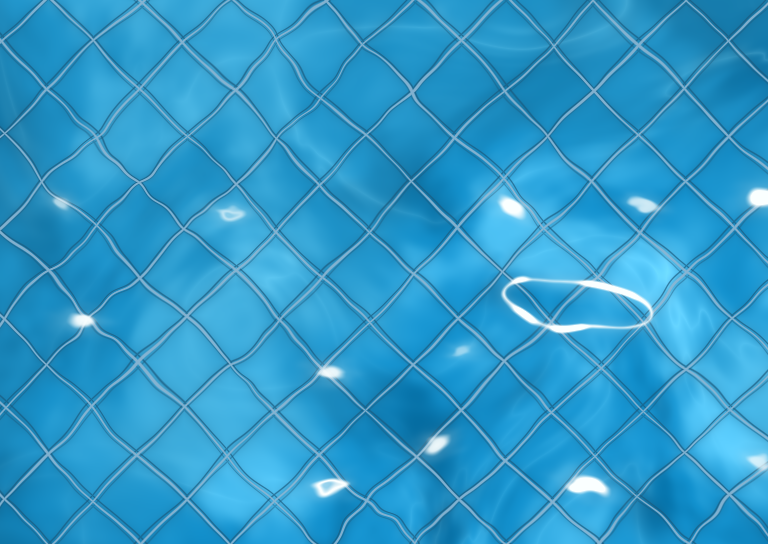
This texture is drawn by a WebGL 1 fragment shader. Its source:

```glsl
precision highp float;
uniform vec2 u_resolution;

#define TILES_PER_HEIGHT 5.956
#define LATTICE_NODE vec2(0.1716, 0.917)
#define JOINT_HALF_WIDTH 0.0019
#define RIPPLE 0.021
#define GLINT_CELL 0.25
#define GLINT_CHANCE 0.55
#define DEEP vec3(0.01, 0.42, 0.63)
#define WATER vec3(0.08, 0.58, 0.82)
#define SHALLOW vec3(0.29, 0.75, 0.95)
#define HAZE vec3(0.19, 0.58, 0.74)
#define GROUT vec3(0.56, 0.72, 0.83)
#define SHADOW vec3(0.10, 0.35, 0.49)

float hash(vec2 p) {
  return fract(sin(dot(p, vec2(127.1, 311.7))) * 43758.55);
}

float noise(vec2 p) {
  vec2 i = floor(p), f = fract(p);
  f = f * f * (3.0 - 2.0 * f);
  return mix(mix(hash(i), hash(i + vec2(1.0, 0.0)), f.x),
             mix(hash(i + vec2(0.0, 1.0)), hash(i + 1.0), f.x), f.y);
}

float fbm(vec2 p) {
  float sum = 0.0, amp = 0.53;
  for (int i = 0; i < 4; i++) {
    sum += amp * noise(p);
    p = mat2(1.6, 1.2, -1.2, 1.6) * p + 7.3;
    amp *= 0.5;
  }
  return sum;
}

vec2 noise2(vec2 p) {
  return vec2(noise(p), noise(p + 41.7)) - 0.5;
}

vec2 rotate(vec2 p, float a) {
  return vec2(cos(a) * p.x + sin(a) * p.y, cos(a) * p.y - sin(a) * p.x);
}

// Diagonal tile coordinates, with joints at whole numbers
vec2 tileCoord(vec2 p) {
  vec2 q = (p - LATTICE_NODE) * TILES_PER_HEIGHT;
  return vec2(q.x + q.y, q.x - q.y);
}

float jointDistance(vec2 p) {
  vec2 d = abs(fract(tileCoord(p) + 0.5) - 0.5);
  return min(d.x, d.y) / (TILES_PER_HEIGHT * 1.4142);
}

float stroke(float d, float halfWidth, float aa) {
  return 1.0 - smoothstep(halfWidth - aa, halfWidth + aa, d);
}

vec3 waterColor(vec2 p) {
  vec2 flow = noise2(p * 3.0 + 5.0);
  float depth = fbm(p * 3.6 + flow * 1.2) + 0.12 * (0.5 - p.y);
  vec3 c = mix(DEEP, WATER, smoothstep(0.27, 0.52, depth));
  c = mix(c, SHALLOW, smoothstep(0.49, 0.71, depth));
  float haze = smoothstep(0.4, 0.65, fbm(p * 2.0 + 33.0) + 0.35 * (p.y - 0.5));
  c = mix(c, HAZE, 0.36 * haze);
  // Soft caustic veils
  float ridge = 1.0 - abs(2.0 * fbm(p * vec2(2.6, 3.4) + flow * 3.0 + 19.0) - 1.0);
  return c + vec3(0.16, 0.13, 0.10) * pow(ridge, 8.0) * noise(p * 4.0 + 3.0);
}

// Scattered sun glints, a few of them hollow
float glints(vec2 p) {
  float light = 0.0;
  vec2 home = floor(p / GLINT_CELL);
  for (int y = -1; y <= 1; y++) {
    for (int x = -1; x <= 1; x++) {
      vec2 id = home + vec2(float(x), float(y));
      float present = step(hash(id + 3.1), GLINT_CHANCE);
      vec2 center = (id + 0.2 + 0.6 * vec2(hash(id + 8.3), hash(id + 15.9))) * GLINT_CELL;
      float power = hash(id + 23.7);
      vec2 size = vec2(0.048, 0.026) * mix(0.5, 1.0, power);
      vec2 local = rotate(p - center, 1.2 * (hash(id + 31.3) - 0.6)) / size;
      float r = length(local + 0.6 * noise2(local * 1.2 + id * 9.0));
      float core = 1.0 - smoothstep(0.4, 0.95, r);
      float hollow = step(0.82, hash(id + 47.1)) * (1.0 - smoothstep(0.15, 0.5, r));
      light += present * (core * (1.0 - 0.7 * hollow) * mix(0.25, 1.2, power) + 0.3 * exp(-0.8 * r * r));
    }
  }
  return light;
}

// Large bright loop of reflected light
float sunLoop(vec2 p, float aa) {
  vec2 size = vec2(0.141, 0.043);
  vec2 local = rotate(p - vec2(1.061, 0.441), -0.13) + 0.02 * noise2(p * 14.0);
  float r = max(length(local / size), 0.01);
  float d = abs(r - 1.0) * r / max(length(local / size / size), 0.01);
  float flare = smoothstep(0.3, 0.75, noise(p * 22.0 + 6.0));
  float band = stroke(d, mix(0.002, 0.006, flare), aa + 0.002);
  return band * mix(0.5, 1.1, flare) + 0.24 * exp(-d * 80.0);
}

void main() {
  vec2 p = gl_FragCoord.xy / u_resolution.y;
  float aa = 0.75 / u_resolution.y;

  // Refraction bends the tiles, with sharper kinks in patches
  float kink = mix(0.004, 0.014, smoothstep(0.5, 0.8, noise(p * 6.0 + 90.0)));
  vec2 bent = p + RIPPLE * noise2(p * 9.0) + kink * noise2(p * 25.0 + 11.0);
  vec3 color = waterColor(p);
  color += 0.03 * (hash(floor(tileCoord(bent))) - 0.5);

  // Shaded joint edges that part and merge with the ripples
  vec2 gap = vec2(0.0, mix(0.004, 0.013, noise(p * 12.0 + 70.0)));
  float joint = jointDistance(bent);
  color = mix(color, SHADOW, 0.32 * exp(-joint * 120.0));
  color = mix(color, SHADOW, 0.7 * stroke(jointDistance(bent - gap), 0.0013, aa));
  color = mix(color, SHADOW, 0.45 * stroke(jointDistance(bent + gap * 0.8), 0.0011, aa));
  float width = JOINT_HALF_WIDTH * mix(0.6, 1.4, noise(p * 13.0 + 29.0));
  color = mix(color, GROUT, 0.88 * stroke(joint, width, aa));

  float light = glints(p) + sunLoop(p, aa);
  color = mix(color, vec3(0.98, 1.0, 1.0), clamp(light, 0.0, 1.0));
  gl_FragColor = vec4(color, 1.0);
}
```
